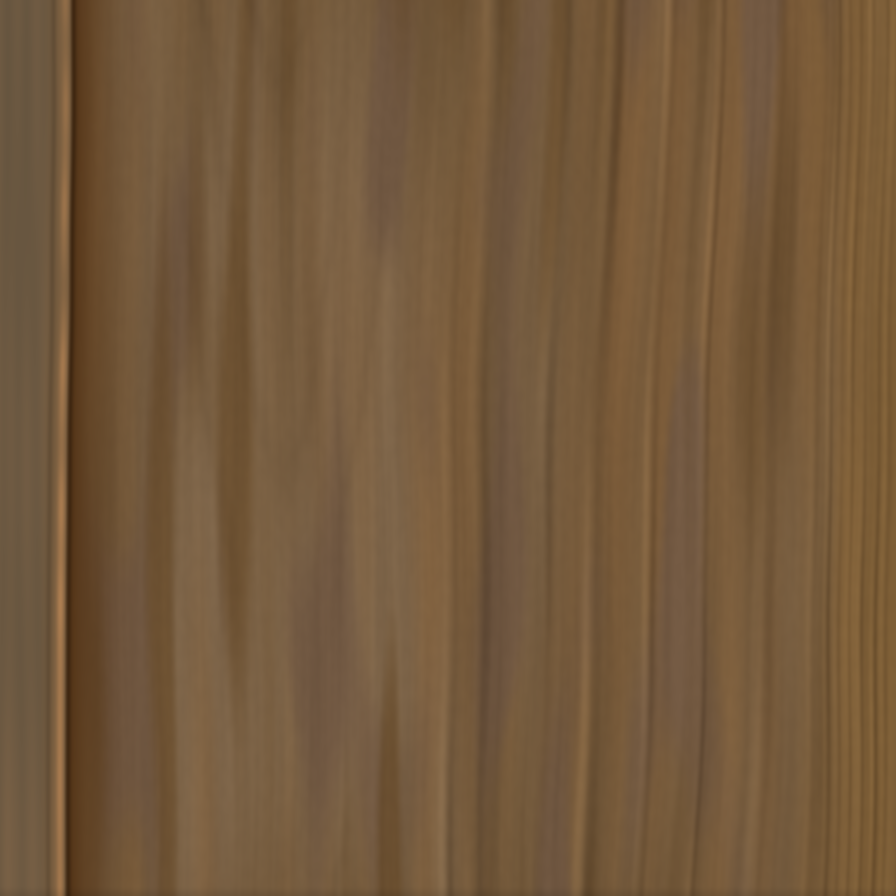
A three.js fragment shader for this texture:

```glsl
// Brown wooden board with soft upright grain beside a greyish frame strip.
// Stretched gradient noise tints the wood; looped fine lines make the veins,
// and a lit ridge with a shadow beside it separates the frame from the board.

#define WOOD_MID    vec3(0.448, 0.346, 0.228)
#define WOOD_PALE   vec3(0.490, 0.392, 0.284)
#define WOOD_WARM   vec3(0.506, 0.376, 0.236)
#define WOOD_DEEP   vec3(0.408, 0.298, 0.172)
#define WOOD_GREY   vec3(0.438, 0.340, 0.256)
#define WOOD_OCHRE  vec3(0.500, 0.376, 0.212)
#define SHADOW      vec3(0.322, 0.194, 0.078)
#define FRAME_GREY  vec3(0.432, 0.352, 0.258)
#define RIDGE_LIGHT vec3(0.690, 0.500, 0.320)
#define EDGE_X      0.081
#define GRAIN       0.074
#define VEIN_DEPTH  0.200

varying vec2 vUv;

float hash(float n) {
  return fract(sin(n * 91.73) * 4375.85);
}

vec2 gradientAt(vec2 cell) {
  float angle = 6.2832 * fract(sin(dot(cell, vec2(127.1, 311.7))) * 4375.85);
  return vec2(cos(angle), sin(angle));
}

// Gradient noise, roughly -0.7 to 0.7
float noise(vec2 p) {
  vec2 i = floor(p);
  vec2 f = p - i;
  vec2 s = f * f * f * (f * (f * 6.0 - 15.0) + 10.0);
  vec2 e = vec2(1.0, 0.0);
  float low = mix(dot(gradientAt(i), f),
                  dot(gradientAt(i + e.xy), f - e.xy), s.x);
  float high = mix(dot(gradientAt(i + e.yx), f - e.yx),
                   dot(gradientAt(i + e.xx), f - e.xx), s.x);
  return mix(low, high, s.y);
}

float bump(float d, float width) {
  return exp(-d * d / (width * width));
}

// Slow sideways drift of the grain, leaning right towards the top
float bend(vec2 p) {
  float lean = 0.036 * smoothstep(0.35, 0.75, p.x)
             * (1.0 - 0.6 * smoothstep(0.82, 0.95, p.x));
  return lean * (p.y - 0.5) + 0.010 * noise(vec2(p.x * 4.0, p.y * 2.6 + 4.0));
}

float grain(float x, float y) {
  float g = 0.6 * noise(vec2(x * 17.0, y * 1.2));
  g += 0.8 * noise(vec2(x * 36.0 + 7.0, y * 1.6));
  g += 0.7 * noise(vec2(x * 78.0 + 3.0, y * 2.4));
  return g + 0.4 * noise(vec2(x * 160.0, y * 5.0));
}

// Narrow pointed arches opening upwards in the left half
float arches(vec2 p) {
  float side = sqrt(pow(p.x - 0.315, 2.0) + 0.0005);
  float level = side - 0.13 * p.y + 0.016 * noise(p * vec2(9.0, 5.0));
  float mask = smoothstep(0.15, 0.24, p.x) * (1.0 - smoothstep(0.38, 0.48, p.x));
  float line = bump(fract(level * 19.0 + 0.2) - 0.5, 0.13);
  return mask * clamp(0.45 + 1.2 * noise(p * vec2(6.0, 3.0)), 0.0, 1.0) * line;
}

// Soft dark lines with pale left flanks, each fading in and out along its length
float veins(float x, float y) {
  float sum = 0.0;
  for (int i = 0; i < 15; i++) {
    float k = float(i);
    float fine = step(8.0, k);
    float broad_x = 0.500 + 0.058 * k + 0.030 * (hash(k + 2.0) - 0.5);
    float fine_x = 0.926 + 0.0125 * (k - 8.0) + 0.009 * hash(k + 11.0);
    float width = mix(0.0032 + 0.0034 * hash(k + 7.0), 0.0025, fine);
    float d = x - mix(broad_x, fine_x, fine);
    float dark = clamp(0.65 + 0.9 * noise(vec2(k * 3.7 + 0.4, y * 2.0)), 0.2, 1.0);
    float pale = clamp(0.35 + 1.4 * noise(vec2(k * 5.3 + 0.6, y * 2.4)), 0.0, 1.0);
    float strength = 0.4 + 0.6 * hash(k + 5.0);
    sum += strength * (0.8 * pale * bump(d + width * 2.0, width) - dark * bump(d, width));
    sum -= 0.22 * strength * bump(d - width * 2.0, width * 3.0) * (1.0 - fine);
  }
  return sum;
}

vec3 board(vec2 p, float d) {
  float x = p.x - bend(p);
  float patchy = noise(vec2(x * 11.0, p.y * 1.3 + 2.0));
  float streak = noise(vec2(x * 24.0 + 5.0, p.y * 1.1));
  float ashen = noise(vec2(x * 15.0 + 8.0, p.y * 2.2 + 6.0));
  float pale = smoothstep(0.12, 0.22, p.x) * (1.0 - smoothstep(0.42, 0.53, p.x));
  pale *= smoothstep(1.1, 0.65, p.y) * smoothstep(-0.3, 0.4, p.y);
  float warm = smoothstep(0.55, 0.80, p.x) * (0.25 + 0.65 * p.y);
  vec3 wood = mix(WOOD_MID, WOOD_PALE, clamp(pale + 1.2 * patchy, 0.0, 1.0));
  wood = mix(wood, WOOD_WARM, clamp(warm + 1.4 * streak, 0.0, 1.0));
  wood = mix(wood, WOOD_GREY, 0.9 * smoothstep(0.05, 0.35, ashen));
  wood = mix(wood, WOOD_DEEP, 0.8 * smoothstep(0.05, 0.42, -streak - 0.5 * patchy));
  wood = mix(wood, WOOD_OCHRE, 0.75 * smoothstep(0.86, 1.0, x + 0.06 * streak));
  float tone = GRAIN * (grain(x, p.y) - 0.9 * arches(p)) + VEIN_DEPTH * veins(x, p.y);
  tone += 0.3 * GRAIN * noise(p * vec2(110.0, 60.0));
  wood *= 1.0 + tone * vec3(0.9, 1.0, 1.15);
  float shade = 0.98 * exp(-d / 0.036) * (1.0 - smoothstep(0.03, 0.10, d));
  return mix(wood, SHADOW, clamp(shade, 0.0, 1.0));
}

vec3 frame(vec2 p, float d) {
  float g = noise(vec2(p.x * 60.0, p.y * 2.0)) + noise(vec2(p.x * 18.0, p.y * 2.5));
  vec3 strip = FRAME_GREY * (1.0 + 0.11 * g * vec3(1.2, 0.9, 0.7));
  strip = mix(strip, WOOD_WARM, 0.5 * smoothstep(-0.035, -0.015, d));
  strip *= 1.0 - 0.15 * bump(d + 0.021, 0.0035);
  float gleam = 0.8 - 0.35 * smoothstep(0.40, 0.70, p.y) + 0.5 * noise(vec2(2.0, p.y * 11.0));
  return mix(strip, RIDGE_LIGHT, clamp(gleam, 0.0, 1.0) * bump(d + 0.008, 0.0045));
}

void main() {
  vec2 p = vUv;
  float edge = EDGE_X - 0.006 * (1.0 - smoothstep(0.20, 0.95, p.y))
             + 0.002 * noise(vec2(1.0, p.y * 5.0));
  float d = p.x - edge;
  vec3 color = mix(frame(p, d), board(p, d), smoothstep(-0.004, 0.002, d));
  color *= 1.0 - 0.26 * bump(d - 0.001, 0.0035);
  color *= 1.0 - 0.08 * (1.0 - smoothstep(0.0, 0.012, p.y));
  gl_FragColor = vec4(color, 1.0);
}
```
